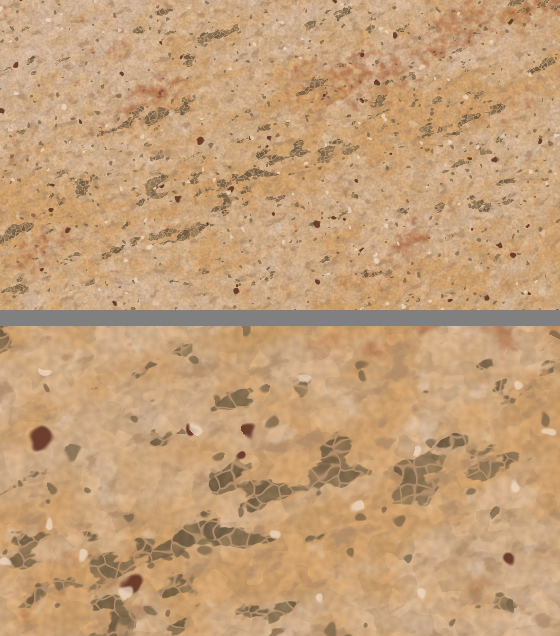
Top, the full canvas; bottom, a detail of the centre.
This texture is drawn by a WebGL 1 fragment shader. Its source:

```glsl
precision highp float;
// Polished golden-pink granite with slanted olive flakes, rust stains and garnet specks.

uniform vec2 u_resolution;

const vec3 PINK    = vec3(0.82, 0.70, 0.59);
const vec3 TAN     = vec3(0.81, 0.67, 0.52);
const vec3 GOLD    = vec3(0.80, 0.62, 0.42);
const vec3 UMBER   = vec3(0.67, 0.53, 0.40);
const vec3 RUST    = vec3(0.66, 0.38, 0.23);
const vec3 OLIVE   = vec3(0.47, 0.39, 0.28);
const vec3 GARNET  = vec3(0.36, 0.17, 0.12);
const vec3 QUARTZ  = vec3(0.89, 0.81, 0.73);

const float SLANT        = 0.36;  // direction of the veins, radians
const float FLAKE_LEVEL  = 0.41;  // higher means fewer olive flakes
const float RUST_LEVEL   = 0.16;  // higher means fewer stains
const float GRAIN_SCALE  = 62.0;  // crystals per canvas height
const float GRAIN_AMOUNT = 0.09;

vec2 hash2(vec2 p) {
  vec3 a = fract(p.xyx * vec3(0.1031, 0.1030, 0.0973));
  a += dot(a, a.yzx + 33.33);
  return fract((a.xx + a.yz) * a.zy);
}

float cornerSlope(vec2 cell, vec2 offset) {
  float angle = 6.2832 * hash2(cell).x;
  return dot(vec2(cos(angle), sin(angle)), offset);
}

// Gradient noise, roughly -1 to 1
float noise(vec2 p) {
  vec2 i = floor(p), f = p - i;
  vec2 w = f * f * f * (f * (f * 6.0 - 15.0) + 10.0);
  vec2 e = vec2(1.0, 0.0);
  float low  = mix(cornerSlope(i, f), cornerSlope(i + e.xy, f - e.xy), w.x);
  float high = mix(cornerSlope(i + e.yx, f - e.yx), cornerSlope(i + e.xx, f - e.xx), w.x);
  return 1.4 * mix(low, high, w.y);
}

float fbm(vec2 p) {
  float sum = 0.0, amp = 0.5;
  for (int k = 0; k < 4; k++) {
    sum += amp * noise(p);
    p = mat2(1.6, 1.2, -1.2, 1.6) * p + 17.3;
    amp *= 0.5;
  }
  return sum;
}

// Cell pattern: distance to nearest seed, distance to border, random id
vec3 crystals(vec2 p) {
  vec2 home = floor(p);
  float near = 9.0, next = 9.0, id = 0.0;
  for (int y = -1; y <= 1; y++) {
    for (int x = -1; x <= 1; x++) {
      vec2 cell = home + vec2(float(x), float(y));
      float d = length(cell + hash2(cell) - p);
      if (d < near) {
        next = near;
        near = d;
        id = hash2(cell + 71.7).y;
      } else {
        next = min(next, d);
      }
    }
  }
  return vec3(near, next - near, id);
}

// Scattered rounded specks: a share of the cells hold one
float specks(vec2 p, float share, float radius) {
  vec3 c = crystals(p);
  float size = radius * (0.6 + 0.8 * fract(c.z * 57.0));
  return step(c.z, share) * (1.0 - smoothstep(size * 0.65, size * 1.2, c.x));
}

float band(float v, float centre, float width) {
  float d = (v - centre) / width;
  return exp(-d * d);
}

void main() {
  vec2 p = gl_FragCoord.xy / u_resolution.y;
  float c = cos(SLANT), s = sin(SLANT);
  vec2 q = vec2(c * p.x + s * p.y, c * p.y - s * p.x);  // along, across the veins
  vec2 rough = p + 0.006 * vec2(noise(p * 55.0), noise(p * 55.0 + 40.0));
  float across = q.y + 0.12 * noise(q * vec2(1.6, 2.5) + 5.0);

  // Ground: pink to tan to gold in broad slanted clouds
  float warmth = 0.40 + 0.30 * band(across, 0.15, 0.20) + 0.22 * band(across, -0.40, 0.22)
    - 0.14 * band(across, 0.85, 0.25)
    + 0.75 * fbm(q * vec2(3.0, 6.0) + 9.0) + 0.65 * fbm(q * vec2(14.0, 21.0));
  vec3 color = mix(PINK, TAN, smoothstep(0.10, 0.50, warmth));
  color = mix(color, GOLD, smoothstep(0.45, 0.90, warmth));

  // Crystal grain, dull patches and milky quartz
  vec3 grain = crystals(rough * GRAIN_SCALE);
  float fine = noise(p * 115.0);
  color *= 1.0 + GRAIN_AMOUNT * (grain.z - 0.5 + 0.8 * fine);
  float dull = fbm(q * vec2(24.0, 36.0) + 31.0) + 0.16 * fine;
  color = mix(color, UMBER, 0.75 * smoothstep(0.12, 0.42, dull));
  color = mix(color, QUARTZ, 0.50 * smoothstep(0.20, 0.50, fbm(p * 26.0 + 63.0)));

  // Rust stains with darker cores
  float stain = 0.9 * fbm(q * vec2(2.6, 5.0) + 23.0) + 0.6 * fbm(p * 32.0 + 11.0)
    + 0.20 * band(across, 0.42, 0.15) - 0.06;
  color = mix(color, RUST, 0.60 * smoothstep(RUST_LEVEL, RUST_LEVEL + 0.45, stain));
  color = mix(color, GARNET, 0.65 * smoothstep(0.56, 0.74, stain));

  // Olive flakes in slanted clusters, crackled by paler seams
  float flake = fbm(q * vec2(4.0, 11.0) + 47.0) + 0.85 * fbm(q * vec2(17.0, 30.0) + 3.0)
    + 0.18 * band(across, 0.15, 0.18) + 0.05 * (grain.z - 0.5);
  float flakeMask = smoothstep(FLAKE_LEVEL, FLAKE_LEVEL + 0.07, flake);
  vec3 flakeColor = OLIVE * (0.86 + 0.34 * grain.z + 0.10 * fine);
  flakeColor = mix(UMBER * 1.04, flakeColor, smoothstep(0.02, 0.22, grain.y));
  color = mix(color, flakeColor, 0.88 * flakeMask);

  // Small brown pits, garnets and bright chips
  color = mix(color, OLIVE * 0.95, 0.70 * specks(rough * 58.0 + 7.0, 0.07, 0.30));
  color = mix(color, GARNET, 0.85 * specks(rough * 30.0 + 19.0, 0.025, 0.27));
  color = mix(color, QUARTZ * 1.05, 0.75 * specks(rough * 42.0 + 37.0, 0.03, 0.28));

  gl_FragColor = vec4(clamp(color, 0.0, 1.0), 1.0);
}
```
